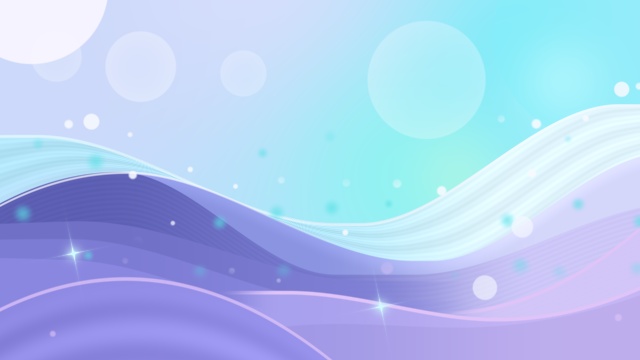
This background is drawn by a Shadertoy shader. Its source:

```glsl
// Pastel sky with pale bokeh discs above flowing aqua, white and violet waves.

float hash(vec2 p) {
    return fract(sin(dot(p, vec2(127.1, 311.7))) * 43758.5);
}

// Soft circular pool of light
float glow(vec2 p, vec2 center, float radius) {
    vec2 d = (p - center) / radius;
    return exp(-dot(d, d));
}

// Antialiased coverage of the positive side of a distance
float cover(float d) {
    float px = 1.0 / iResolution.y;
    return smoothstep(-px, px, d);
}

float disc(vec2 p, vec2 center, float radius) {
    return cover(radius - length(p - center));
}

float stroke(float d, float width) {
    return cover(width - abs(d));
}

// Translucent disc, slightly brighter toward its rim
float bubble(vec2 p, vec2 center, float radius) {
    float r = length(p - center) / radius;
    return disc(p, center, radius) * (0.65 + 0.35 * r * r);
}

// Four-pointed star with a small halo
float sparkle(vec2 p, vec2 center) {
    vec2 d = abs(mat2(0.98, -0.2, 0.2, 0.98) * (p - center));
    float rays = exp(-d.x * 420.0 - d.y * 32.0) + exp(-d.y * 420.0 - d.x * 38.0);
    return rays + 0.55 * glow(p, center, 0.022);
}

// One jittered dot per cell; some cells stay empty
float scatter(vec2 p, float cells, float size, float softness, float seed) {
    vec2 id = floor(p * cells);
    vec2 center = (id + 0.25 + 0.5 * vec2(hash(id + seed), hash(id + seed + 9.0))) / cells;
    float radius = size * (0.4 + 0.6 * hash(id + seed + 17.0));
    float edge = softness * radius + 1.0 / iResolution.y;
    float dotMask = 1.0 - smoothstep(radius - edge, radius + edge, length(p - center));
    return dotMask * step(0.5, hash(id + seed + 31.0));
}

vec3 sky(vec2 p) {
    float drift = 0.05 * sin(p.x * 5.0 + 2.0 * p.y) + 0.04 * sin(p.y * 7.0 - p.x * 3.0);
    vec3 c = mix(vec3(0.80, 0.85, 0.98), vec3(0.63, 0.92, 0.98),
                 smoothstep(0.2, 1.4, p.x + 0.5 * (0.75 - p.y) + drift));
    c = mix(c, vec3(0.85, 0.87, 0.99), 0.8 * glow(p, vec2(0.75, 1.05), 0.38));
    c = mix(c, vec3(0.54, 0.96, 0.94), 0.75 * glow(p, vec2(1.12, 0.52), 0.30));
    c = mix(c, vec3(0.46, 0.92, 0.97), 0.75 * glow(p, vec2(1.46, 0.84), 0.26));
    c = mix(c, vec3(0.70, 0.97, 0.89), 0.6 * glow(p, vec2(1.27, 0.51), 0.13));
    return mix(c, vec3(0.80, 0.98, 1.0), 0.7 * glow(p, vec2(1.56, 0.77), 0.13));
}

void mainImage(out vec4 fragColor, in vec2 fragCoord) {
    vec2 p = fragCoord / iResolution.y;
    p.x *= 1.7778 * iResolution.y / iResolution.x;
    float x = p.x, y = p.y;
    vec3 white = vec3(0.97, 0.98, 1.0), pink = vec3(0.88, 0.77, 0.97);
    vec3 c = sky(p);

    // Bokeh discs
    c = mix(c, vec3(0.50, 0.94, 0.98), 0.35 * bubble(p, vec2(1.671, 0.907), 0.30));
    c = mix(c, white, 0.32 * bubble(p, vec2(1.185, 0.778), 0.164));
    c = mix(c, white, 0.38 * bubble(p, vec2(0.391, 0.815), 0.098));
    c = mix(c, white, 0.30 * bubble(p, vec2(0.676, 0.796), 0.064));
    c = mix(c, white, 0.30 * bubble(p, vec2(0.157, 0.843), 0.070));
    c = mix(c, vec3(0.97, 0.96, 1.0), 0.95 * disc(p, vec2(0.088, 1.035), 0.213));

    // Wave crests, from back to front
    float crest = 0.625 - 0.245 * smoothstep(0.1, 0.93, x) + 0.33 * smoothstep(1.0, 1.72, x);
    float ridge = 0.52 - 0.75 * pow(max(0.35 - x, 0.0), 2.0)
                - 0.245 * smoothstep(0.35, 1.15, x) + 0.30 * smoothstep(1.2, 1.85, x);
    float hill = 0.522 - 0.8 * pow(max(0.33 - x, 0.0), 2.0)
               - 0.285 * smoothstep(0.33, 0.93, x) + 0.2 * smoothstep(1.15, 1.9, x);
    float swell = 0.187 - 0.075 * smoothstep(0.8, 1.38, x) + 0.55 * pow(max(x - 1.38, 0.0), 2.0);
    float rise = 0.13 + 0.78 * pow(max(x - 1.23, 0.0), 2.0);
    float front = 0.225 - 0.7 * (x - 0.35) * (x - 0.35);

    // Pale ribbon with converging strands
    float across = (crest - y) / max(crest - ridge, 0.02);
    float strands = 0.5 + 0.5 * sin(across * 17.0 + 5.0 * x + sin(x * 4.0));
    float fine = sin(across * 75.0 + 9.0 * x);
    vec3 ribbon = mix(vec3(0.69, 0.90, 0.97), vec3(0.91, 0.97, 1.0), smoothstep(0.8, 1.45, x));
    ribbon += 0.055 * (strands - 0.5) + 0.012 * fine;
    ribbon = mix(ribbon, vec3(0.75, 0.85, 0.98), 0.4 * smoothstep(0.5, 1.0, across) * (1.0 - smoothstep(0.8, 1.2, x)));
    c = mix(c, ribbon, 0.92 * cover(crest - y));
    c = mix(c, white, 0.6 * stroke(crest - y - 0.004, 0.004));

    // Periwinkle band and dark hill, both fading to lavender on the right
    float toRight = smoothstep(0.85, 1.5, x);
    vec3 band = mix(vec3(0.54, 0.58, 0.88), vec3(0.83, 0.84, 0.98), toRight);
    c = mix(c, band + 0.05 * smoothstep(0.05, 0.0, ridge - y), cover(ridge - y));
    vec3 body = mix(vec3(0.36, 0.37, 0.70), vec3(0.46, 0.47, 0.80), smoothstep(0.2, 0.9, x));
    body = mix(body, vec3(0.80, 0.78, 0.97), toRight);
    c = mix(c, body + 0.008 * sin((hill - y) * 450.0 + 8.0 * x), cover(hill - y));
    c = mix(c, white, 0.75 * stroke(ridge - y, 0.003) * (1.0 - smoothstep(0.5, 1.0, x)));

    // Nested violet layers
    for (int i = 0; i < 3; i++) {
        float k = float(i);
        float layer = 0.378 - 0.052 * k - (0.15 + 0.008 * k) * smoothstep(0.2, 1.0, x) + 0.01 * sin(4.0 * x + k);
        vec3 tint = mix(vec3(0.44, 0.44, 0.78), vec3(0.54, 0.53, 0.88), 0.5 * k);
        tint += 0.06 * smoothstep(0.3, 1.1, x);
        c = mix(c, tint, cover(layer - y) * (1.0 - smoothstep(0.85, 1.35, x)));
    }

    // Lavender foreground with pink rims
    float fadeIn = smoothstep(0.6, 0.78, x);
    c = mix(c, vec3(0.83, 0.77, 0.97), 0.8 * cover(rise - y) * smoothstep(1.2, 1.4, x));
    c = mix(c, pink, stroke(rise - y, 0.005) * smoothstep(1.2, 1.4, x));
    vec3 lilac = mix(vec3(0.66, 0.63, 0.93), vec3(0.77, 0.71, 0.96), smoothstep(0.8, 1.6, x));
    lilac -= 0.03 * cover(swell - y - 0.06 - 0.05 * sin(3.0 * x));
    c = mix(c, lilac, fadeIn * cover(swell - y));
    c = mix(c, pink, fadeIn * stroke(swell - y, 0.005));
    vec3 violet = vec3(0.55, 0.53, 0.88) + 0.04 * sin((front - y) * 48.0 + 2.5 * x) * smoothstep(0.0, 0.1, front - y);
    c = mix(c, violet + 0.05 * x, cover(front - y));
    c = mix(c, pink, 0.75 * stroke(front - y, 0.005));

    // Dots drifting along the crest, teal motes and soft orbs
    float nearCrest = smoothstep(0.2, 0.06, abs(y - crest + 0.04));
    c = mix(c, white, 0.9 * nearCrest * scatter(p, 7.0, 0.014, 0.1, 3.0));
    c = mix(c, vec3(0.35, 0.88, 0.90), 0.6 * scatter(p, 6.0, 0.018, 0.8, 12.0) * smoothstep(0.2, 0.3, y) * smoothstep(0.68, 0.55, y));
    c = mix(c, pink, 0.6 * scatter(p, 5.0, 0.017, 0.1, 21.0) * smoothstep(0.32, 0.2, y));
    c = mix(c, white, 0.6 * (disc(p, vec2(1.347, 0.201), 0.034) + disc(p, vec2(1.451, 0.370), 0.030)));
    c = mix(c, white, 0.85 * (disc(p, vec2(1.727, 0.752), 0.021) + disc(p, vec2(0.254, 0.662), 0.022)));

    // Bright stars
    float stars = sparkle(p, vec2(0.204, 0.296)) + sparkle(p, vec2(1.058, 0.148));
    c = mix(c, vec3(0.82, 0.98, 1.0), min(stars, 1.0));
    fragColor = vec4(clamp(c, 0.0, 1.0), 1.0);
}
```
